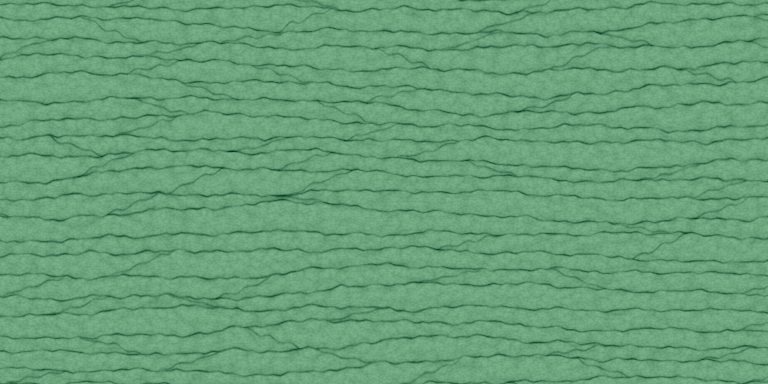
A Shadertoy shader for this texture:

```glsl
// Green crinkled cloth: evenly stacked pleats parted by thin, patchy creases.
// Each crease is a sum of softened triangle waves; short slanted creases join
// neighbours. Cellular noise adds puckers and fine grain.

float hash(vec2 p) {
    p = fract(p * vec2(0.1031, 0.1137));
    p += dot(p, p.yx + 33.33);
    return fract((p.x + p.y) * p.x * 7.13);
}

// Distance to the nearest scattered point, about 0 to 1
float cellular(vec2 p) {
    vec2 cell = floor(p);
    float nearest = 4.0;
    for (int j = -1; j <= 1; j++)
    for (int i = -1; i <= 1; i++) {
        vec2 c = cell + vec2(i, j);
        vec2 point = c + vec2(hash(c + 17.0), hash(c.yx + 71.0));
        nearest = min(nearest, length(p - point));
    }
    return nearest;
}

// Height of one crease, in rows
float creaseHeight(float x, float row) {
    float y = row + 0.2 * (hash(vec2(row + 50.0, 9.0)) - 0.5);
    float amp = 0.17, freq = 2.9;
    for (int i = 0; i < 6; i++) {
        float phase = 6.283 * hash(vec2(row + 90.0, float(i) * 13.0 + 5.0));
        float wave = sin(freq * x + phase + 0.9 * sin(freq * 0.37 * x + phase * 3.0));
        y += amp * 0.8 * asin(0.96 * wave);
        amp *= 0.73;
        freq *= 2.13;
    }
    return y;
}

void mainImage(out vec4 fragColor, in vec2 fragCoord) {
    vec2 uv = fragCoord / iResolution.y;
    float rows = 20.5;
    float v = uv.y * rows + 0.3 * sin(uv.x * 3.1 + uv.y * 5.0);

    // Nearest visible crease below and above this spot
    float below = -100.0, above = 100.0, pleat = 0.0, clearance = 1.0;
    for (int i = -3; i <= 4; i++) {
        float row = floor(v) + float(i);
        float y = creaseHeight(uv.x, row);
        if (y > v) {
            above = y;
            break;
        }
        if (y > below) {
            clearance = y - below;
            below = y;
            pleat = row;
        } else {
            clearance = min(clearance, below - y);
        }
    }
    float toTop = above - v;
    float toBottom = v - below;
    float gap = above - below;

    // Thin crease whose depth comes and goes along its length
    float width = max(0.054, 0.6 * rows / iResolution.y);
    float edge = min(toTop, toBottom) / width;
    float patchy = 0.5 + 0.25 * sin(uv.x * 33.0 + 4.0 * sin(uv.y * 31.0))
                       + 0.25 * sin(uv.x * 91.0 - uv.y * 57.0);
    float dark = (0.06 + 0.18 * patchy) * exp(-edge * edge);

    // Slanted crease crossing the pleat from one edge to the other
    float along = uv.x / 0.48 + 7.0 * hash(vec2(pleat + 60.0, 3.0));
    vec2 slot = vec2(floor(along) + 20.0, pleat + 40.0);
    float offset = (fract(along) - 0.3 - 0.4 * hash(slot)) * 0.48;
    float lean = hash(slot + 31.0) < 0.5 ? -1.0 : 1.0;
    float ramp = 0.5 + lean * offset / 0.16 + 0.06 * sin(uv.x * 110.0);
    float slant = (toBottom - gap * ramp) / (width * 1.1);
    float present = step(0.35, hash(slot + 57.0)) * smoothstep(0.09, 0.07, abs(offset));
    present *= smoothstep(0.0, 0.15, clearance);
    dark += present * (0.07 + 0.08 * patchy) * exp(-slant * slant);
    dark += present * 0.025 * exp(-abs(slant) * 0.35);

    // Soft shade where the cloth turns into each crease
    dark += (0.045 + 0.035 * patchy) * exp(-toBottom * 6.5) + 0.035 * exp(-toTop * 7.0);

    // Puckers, strongest beside the creases, and woven grain
    float pucker = cellular(uv * vec2(34.0, 48.0) + 0.3 * sin(uv.yx * 40.0)) - 0.5;
    dark += pucker * (0.06 + 0.06 * exp(-toTop * 3.0));
    dark += 0.075 * (cellular(uv * vec2(115.0, 160.0)) - 0.5);

    vec3 cloth = vec3(0.426, 0.646, 0.496);
    fragColor = vec4(cloth - dark * vec3(0.97, 1.0, 0.92), 1.0);
}
```
